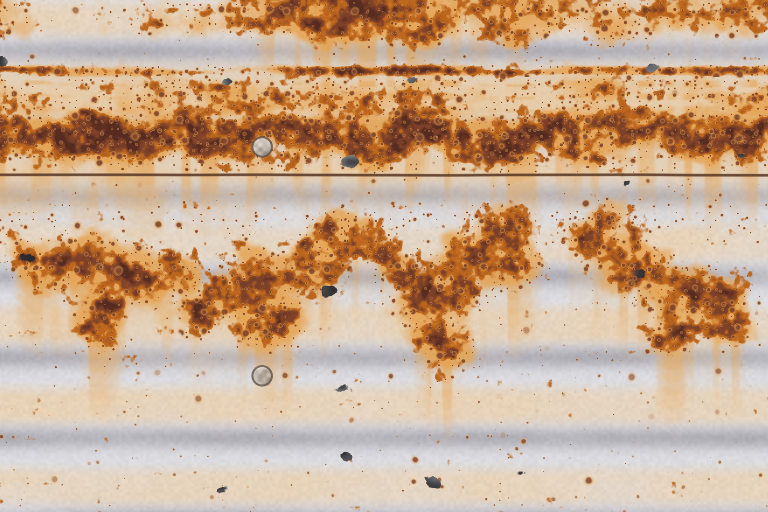
This texture is drawn by a Shadertoy shader. Its source:

```glsl
// Rusted corrugated sheet metal: pale paint with soft horizontal ridges, a lap seam,
// rust patches built from warped lobes and bands, run-off drips, specks and paint chips.
// A single "rust mass" field drives stain, orange and brown layers.

float hash(vec2 p) {
    vec3 q = fract(p.xyx * 0.1031);
    q += dot(q, q.yzx + 33.33);
    return fract((q.x + q.y) * q.z);
}

float noise(vec2 p) {
    vec2 i = floor(p), f = fract(p);
    f = f * f * (3.0 - 2.0 * f);
    return mix(mix(hash(i), hash(i + vec2(1, 0)), f.x),
               mix(hash(i + vec2(0, 1)), hash(i + vec2(1, 1)), f.x), f.y);
}

float fbm(vec2 p) {
    float sum = 0.0, amp = 0.53;
    for (int i = 0; i < 4; i++) {
        sum += amp * noise(p);
        p = p * 2.03 + 17.3;
        amp *= 0.5;
    }
    return sum;
}

float bell(float x) { return exp(-x * x); }

const float SEAM_Y = 0.658;

// Rust density: about 1 in the heart of a patch, 0.5 at its rim
float rustMass(vec2 p) {
    const vec2 centre[4] = vec2[4](vec2(0.20, 0.475), vec2(0.53, 0.465), vec2(0.86, 0.42), vec2(1.30, 0.45));
    const float slope[4] = float[4](0.0, 0.12, 0.01, -0.15);
    const float bend[4] = float[4](0.02, 0.0, 0.2, 0.03);
    vec2 q = p + 0.1 * (vec2(fbm(p * 11.0), fbm(p * 11.0 + 37.0)) - 0.5);

    // Patches on the lower sheet: a bent row of lobes with one hanging below
    float mass = 0.0;
    for (int k = 0; k < 4; k++) {
        vec2 c = q - centre[k];
        for (int j = 0; j < 6; j++) {
            float t = float(j) / 5.0 - 0.5;
            vec2 lobe = vec2(0.25 * t, slope[k] * t + bend[k] * abs(t));
            float radius = 0.036 + 0.022 * hash(vec2(j, k) + 3.0);
            mass = max(mass, 1.0 - 0.55 * length(c - lobe) / radius);
        }
        mass = max(mass, 1.0 - 0.55 * length((c + vec2(0.0, 0.085)) * vec2(1.0, 0.8)) / 0.05);
    }

    // Bands on the upper sheet
    float heavy = bell((q.y - 0.735) / 0.048) * (0.4 + 1.0 * noise(vec2(p.x * 5.0, 7.0)));
    float light = bell((q.y - 0.81) / 0.045) * (0.2 + 0.6 * noise(vec2(p.x * 6.0, 19.0)));
    float streak = bell((p.y - 0.862) / 0.011) * (0.25 + 0.8 * noise(vec2(p.x * 6.0, p.y * 90.0)));
    float crown = smoothstep(0.89, 0.96, q.y)
                * (0.6 * bell((q.x - 0.7) / 0.33) + 0.6 * noise(vec2(p.x * 7.0, 31.0)) - 0.08);
    float upper = max(max(heavy, light), max(streak, crown));
    mass = max(mass, upper * smoothstep(SEAM_Y - 0.003, SEAM_Y + 0.012, p.y));
    return clamp(mass, 0.0, 1.0);
}

// Painted ridges: grey shadow, cool white crest, cream slope
vec3 paintedSheet(vec2 p) {
    float shift = p.y > SEAM_Y ? 0.10 : 0.382;
    float f = fract((1.0 - p.y - shift) / 0.158 + 0.5) - 0.5;
    float cloud = fbm(p * vec2(4.0, 9.0));
    vec3 col = mix(vec3(0.86, 0.86, 0.88), vec3(0.90, 0.83, 0.745),
                   smoothstep(0.16, 0.4, abs(f - 0.1)) * (0.45 + cloud));
    float shadow = exp(-f * f * 55.0) * (0.5 + 0.8 * cloud);
    col = mix(col, vec3(0.67, 0.66, 0.69), clamp(shadow * 0.85, 0.0, 1.0));
    return col + 0.035 * (noise(p * 170.0) - 0.5);
}

void mainImage(out vec4 fragColor, in vec2 fragCoord) {
    vec2 p = fragCoord / iResolution.y;
    float pixel = 1.0 / iResolution.y;
    vec3 cream = vec3(0.90, 0.77, 0.60), amber = vec3(0.90, 0.64, 0.32);
    vec3 orange = vec3(0.74, 0.40, 0.11), brown = vec3(0.47, 0.24, 0.16);
    vec3 col = paintedSheet(p);
    float mass = rustMass(p);

    // Run-off: rust found higher up, broken into narrow columns
    float runoff = 0.0;
    for (int i = 1; i <= 6; i++) {
        float above = rustMass(p + vec2(0.0, 0.025 * float(i)));
        runoff = max(runoff, smoothstep(0.4, 0.8, above) * (1.0 - float(i) / 7.0));
    }
    float column = smoothstep(0.35, 0.75, noise(vec2(p.x * 55.0, p.y * 4.0)));
    float wash = 0.5 * smoothstep(SEAM_Y, 0.69, p.y) * smoothstep(0.9, 0.85, p.y);
    col = mix(col, cream, max(wash, 0.5 * runoff));
    col = mix(col, amber, 0.75 * runoff * column);

    // Layered rust: amber stain, orange body, brown crust, dark pits
    float rust = mass + 1.3 * (fbm(p * 42.0) - 0.5) + 0.45 * (noise(p * 105.0) - 0.5);
    float stain = smoothstep(0.2, 0.62, mass + 0.7 * (fbm(p * 16.0) - 0.5));
    col = mix(col, amber, 0.85 * stain);
    col = mix(col, orange, smoothstep(0.42, 0.64, rust));
    col = mix(col, brown, 0.92 * smoothstep(0.66, 0.94, rust));
    col = mix(col, vec3(0.27, 0.13, 0.11), 0.7 * smoothstep(0.95, 1.25, rust));

    // Specks with amber halos, crowded around the patches
    float chance = 0.07 + 0.5 * smoothstep(0.05, 0.45, mass) + 0.25 * bell((p.y - 0.575) / 0.025)
                 + 0.3 * wash;
    for (int layer = 0; layer < 3; layer++) {
        vec2 g = p * 24.0 * pow(1.75, float(layer)) + 7.3 * float(layer);
        vec2 cell = floor(g);
        vec2 spot = 0.3 + 0.4 * vec2(hash(cell + 11.0), hash(cell + 53.0));
        float radius = 0.06 + 0.12 * hash(cell + 91.0);
        float d = length(fract(g) - spot) + 0.05 * (noise(g * 5.0) - 0.5);
        float present = smoothstep(0.0, 0.08, chance - hash(cell + 29.0));
        col = mix(col, amber, 0.55 * present * smoothstep(radius * 1.7, radius * 0.8, d));
        col = mix(col, brown, 0.85 * present * smoothstep(radius * 1.1, radius * 0.5, d));
    }

    // Flaked paint chips showing dark metal
    vec2 g = p * 5.0 + vec2(0.3, 0.1), cell = floor(g);
    vec2 chip = fract(g) - 0.25 - 0.5 * vec2(hash(cell + 5.0), hash(cell + 71.0));
    float flake = length(chip * vec2(0.75, 1.2)) + 0.1 * (fbm(p * 55.0) - 0.5);
    float size = (0.025 + 0.045 * hash(cell + 17.0)) * step(hash(cell + 43.0), 0.4);
    vec3 metal = mix(vec3(0.17, 0.16, 0.17), vec3(0.52, 0.54, 0.56), noise(p * 60.0) * hash(cell + 8.0) * 1.4);
    col = mix(col, metal, smoothstep(size, size - 0.015, flake) * step(0.01, size));

    // Lap seam and two screw heads
    float seam = abs(p.y - SEAM_Y - 0.0015 * (noise(vec2(p.x * 8.0, 2.0)) - 0.5));
    col = mix(col, vec3(0.33, 0.20, 0.13), 0.85 * smoothstep(0.0022 + pixel, 0.001, seam));
    for (int i = 0; i < 2; i++) {
        vec2 s = p - vec2(0.512, i == 0 ? 0.713 : 0.266);
        float d = length(s);
        vec3 head = vec3(0.73, 0.69, 0.65) + 5.0 * (s.y - s.x) + 0.25 * (noise(p * 120.0) - 0.5);
        col = mix(col, head, smoothstep(0.019 + pixel, 0.019 - pixel, d));
        col = mix(col, vec3(0.36, 0.30, 0.27), 0.75 * smoothstep(0.003, 0.001, abs(d - 0.019)));
    }
    fragColor = vec4(clamp(col, 0.0, 1.0), 1.0);
}
```
